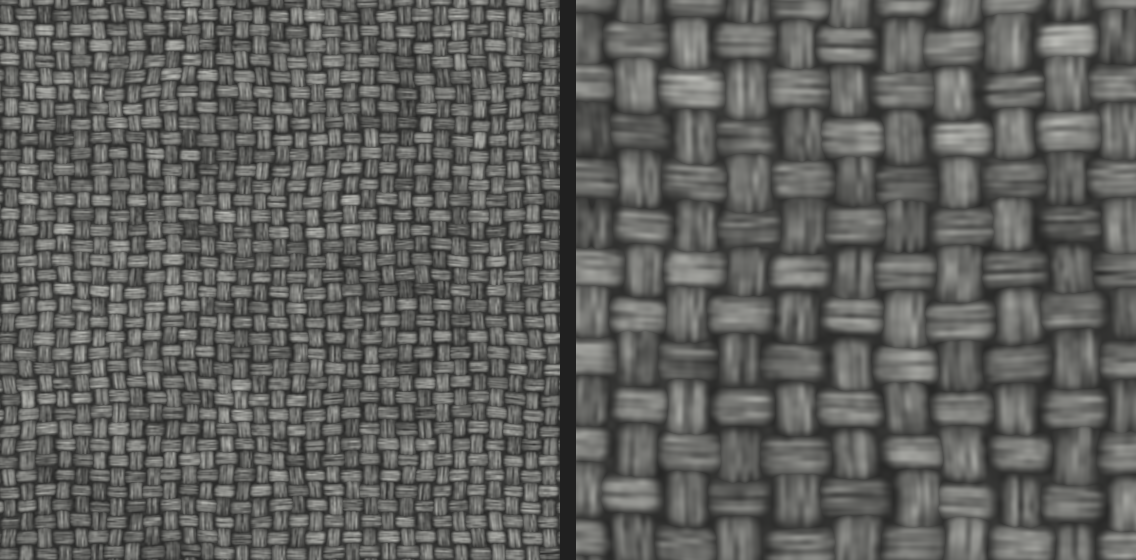
Left: the whole. Right: its middle third, enlarged.
Give the GLSL for this texture, as a WebGL 2 fragment shader.

```glsl
#version 300 es
precision highp float;

uniform vec2 u_resolution;
out vec4 fragColor;

const vec2 THREADS = vec2(31.0, 36.5);       // warp columns, weft rows
const vec2 WEFT_HALF = vec2(0.56, 0.35);     // half size of a horizontal float
const vec2 WARP_HALF = vec2(0.33, 0.60);     // half size of a vertical float
const float CORNER = 0.20;
const float EDGE_SOFTNESS = 0.13;
const float WARP_AMOUNT = 0.35;              // slow bending of the threads
const float JITTER = 0.14;                   // shift of single floats
const float GAP_TONE = 0.19;
const float WEFT_TONE = 0.50;
const float WARP_TONE = 0.475;
const float FLOAT_VARIATION = 0.09;
const float SLUB_VARIATION = 0.16;
const float FIBRE_VARIATION = 0.22;
const float GRAIN = 0.07;
const float SEAM_DEPTH = 0.11;
const float END_SHADE = 0.24;
const vec3 TINT = vec3(1.0, 1.004, 0.976);

float hash(vec2 p) {
    return fract(sin(dot(p, vec2(127.1, 311.7))) * 43758.5453);
}

float noise(vec2 p) {
    vec2 i = floor(p);
    vec2 f = fract(p);
    f = f * f * (3.0 - 2.0 * f);
    return mix(mix(hash(i), hash(i + vec2(1.0, 0.0)), f.x),
               mix(hash(i + vec2(0.0, 1.0)), hash(i + 1.0), f.x), f.y);
}

float roundedBox(vec2 p, vec2 halfSize, float radius) {
    vec2 q = abs(p) - halfSize + radius;
    return length(max(q, 0.0)) + min(max(q.x, q.y), 0.0) - radius;
}

// Brightness of one float of yarn, fading to the gap tone around it
float yarnFloat(vec2 p, vec2 id) {
    bool isWeft = mod(id.x + id.y, 2.0) < 0.5;
    vec2 shift = vec2(hash(id + 3.7), hash(id + 8.3)) - 0.5;
    vec2 local = p - id - 0.5 - JITTER * shift;
    vec2 halfSize = isWeft ? WEFT_HALF : WARP_HALF;
    halfSize *= 0.92 + 0.16 * hash(id + 5.1);
    float d = roundedBox(local, halfSize, CORNER);
    float cover = 1.0 - smoothstep(-EDGE_SOFTNESS, EDGE_SOFTNESS, d);

    // x runs along the yarn, y across it
    vec2 yarn = isWeft ? local : local.yx;
    vec2 slubAt = isWeft ? vec2(p.x * 0.3, id.y * 7.0) : vec2(p.y * 0.3, id.x * 7.0 + 400.0);
    float fibre = noise(vec2(yarn.x * 1.8, yarn.y * 9.0) + 50.0 * hash(id + 1.9));
    float seamCentre = 0.12 * (hash(id + 6.4) - 0.5);
    float seam = exp(-pow((yarn.y - seamCentre) / 0.07, 2.0)) * hash(id + 2.6);

    float tone = isWeft ? WEFT_TONE : WARP_TONE;
    tone += FLOAT_VARIATION * (hash(id) - 0.5);
    tone += SLUB_VARIATION * (noise(slubAt) - 0.5);
    tone += FIBRE_VARIATION * (fibre - 0.5);
    tone -= SEAM_DEPTH * seam;
    tone *= 1.0 - END_SHADE * smoothstep(0.2, 0.65, abs(yarn.x));
    return mix(GAP_TONE, tone, cover);
}

void main() {
    vec2 uv = gl_FragCoord.xy / u_resolution;
    vec2 p = uv * THREADS;
    vec2 bend = vec2(noise(p * 0.3 + 11.0), noise(p * 0.3 + 47.0)) - 0.5;
    p += WARP_AMOUNT * bend;

    // Topmost float among the neighbouring crossings
    vec2 cell = floor(p);
    float tone = GAP_TONE;
    for (int y = -1; y <= 1; y++) {
        for (int x = -1; x <= 1; x++) {
            tone = max(tone, yarnFloat(p, cell + vec2(x, y)));
        }
    }

    // Cloudy wear and fine fuzz
    tone *= 0.93 + 0.14 * noise(p * 0.22 + 90.0);
    tone += GRAIN * (noise(p * vec2(6.0, 5.0) + 23.0) - 0.5);
    fragColor = vec4(clamp(tone * TINT, 0.0, 1.0), 1.0);
}
```
